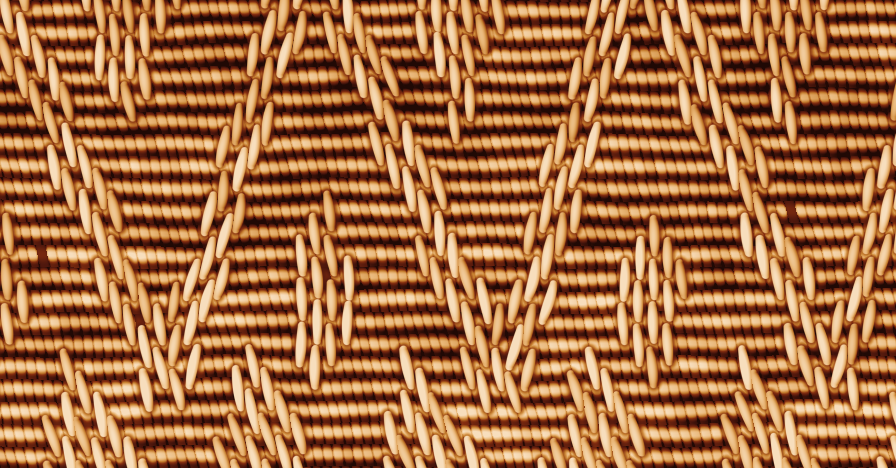
Write a Shadertoy shader that draws this texture.

```glsl
const float ROWS = 21.0;          // coils from bottom to top
const float REPEAT = 14.84;       // chevron width, in coils
const float PITCH = 0.69;         // spacing of the upright strands
const vec2 TIP = vec2(7.63, 3.5); // lowest point of the first chevron

float hash(vec2 p) {
    p = fract(p * vec2(0.1031, 0.1137));
    p += dot(p, p.yx + 33.33);
    return fract((p.x + p.y) * p.x * 91.7);
}

// Signed offset from the nearest multiple of the period
float wrap(float x, float period) {
    return x - period * floor(x / period + 0.5);
}

float layeredSines(vec2 p) {
    return 0.5 * sin(p.x * 0.7 + 1.3 * sin(p.y * 0.9))
         + 0.3 * sin(p.x * 1.7 - p.y * 1.1)
         + 0.2 * sin(p.x * 3.1 + p.y * 2.3);
}

// Cane colours from deep shadow to highlight
vec3 caneColour(float tone) {
    vec3 shadow = vec3(0.31, 0.09, 0.05);
    vec3 rust = vec3(0.52, 0.18, 0.06);
    vec3 amber = vec3(0.77, 0.49, 0.18);
    vec3 straw = vec3(0.91, 0.71, 0.46);
    vec3 cream = vec3(0.97, 0.87, 0.74);
    float t = clamp(tone, -0.15, 1.0) * 4.0;
    vec3 colour = shadow * (1.0 + min(t, 0.0));
    colour = mix(colour, rust, clamp(t, 0.0, 1.0));
    colour = mix(colour, amber, clamp(t - 1.0, 0.0, 1.0));
    colour = mix(colour, straw, clamp(t - 2.0, 0.0, 1.0));
    return mix(colour, cream, clamp(t - 3.0, 0.0, 1.0));
}

// Where strands surface: x = signed distance, y = lean
vec2 motif(vec2 c) {
    float h = c.y - TIP.y;
    float x = c.x - TIP.x;
    float drop = 6.1 - c.y;
    float leftArm = max(abs(wrap(x + 0.42 * h, REPEAT)) - 1.15, -h);
    float rightArm = max(abs(wrap(x - 0.30 * h, REPEAT)) - 1.05, -h);
    float diamond = abs(wrap(x - 6.76, REPEAT)) - 1.9 + 0.38 * abs(h - 4.2);
    float wedge = abs(wrap(x + 1.9, REPEAT)) - 0.33 * (h - 10.7);
    float flare = abs(wrap(c.x - 3.4 - 0.15 * drop, REPEAT * 0.51)) - 0.4 * drop;
    vec2 best = vec2(leftArm, -0.17);
    if (rightArm < best.x) best = vec2(rightArm, 0.15);
    if (diamond < best.x) best = vec2(diamond, -0.06);
    if (wedge < best.x) best = vec2(wedge, -0.08);
    if (flare < best.x) best = vec2(flare, -0.2);
    return best;
}

// Tone of the horizontal coils with their slanted wrappings
float coilTone(vec2 p) {
    float row = floor(p.y);
    float t = fract(p.y) - 0.5;
    float turn = (p.x + 0.22 * t) / 0.445 + hash(vec2(row, 3.0));
    float across = fract(turn) - 0.5;
    vec2 id = vec2(floor(turn), row);
    float bulge = 0.5 - 0.34 * across * across;
    float profile = 1.0 - abs(t - 0.07) / bulge;
    float tone = 0.88 * smoothstep(0.0, 0.9, profile) - 0.02;
    tone -= 0.22 * smoothstep(0.3, 0.5, abs(across)) + 0.1 * across;
    tone += 0.16 * (hash(id) - 0.5) + 0.14 * (hash(vec2(row, 8.0)) - 0.5);
    tone += 0.1 * layeredSines(p * vec2(0.45, 0.8));
    tone += 0.07 - 0.16 * p.y / ROWS;
    float stain = step(0.988, hash(id + 47.0));
    return tone * (1.0 - 0.8 * stain);
}

// Staggered upright strands: x = signed distance, y = tone
vec2 strands(vec2 p) {
    vec2 nearest = vec2(1.0, 0.0);
    for (int i = -1; i <= 1; i++) {
        float column = floor(p.x / PITCH) + float(i);
        float stagger = mod(column, 2.0);
        for (int j = -1; j <= 1; j++) {
            float segment = floor((p.y - stagger) * 0.5) + float(j);
            vec2 centre = vec2((column + 0.5) * PITCH, segment * 2.0 + 0.5 + stagger);
            vec2 shape = motif(centre);
            if (shape.x > 0.0) continue;
            float seed = hash(vec2(column, segment) + 11.0);
            vec2 axis = vec2(shape.y + 0.12 * (seed - 0.5), 0.72 + 0.12 * seed);
            vec2 q = p - centre - vec2(0.12 * (seed - 0.5), 0.0);
            float along = clamp(dot(q, axis) / dot(axis, axis), -1.0, 1.0);
            vec2 side = q - axis * along;
            float radius = 0.235 - 0.055 * along * along;
            float d = length(side) - radius;
            float rim = (side.x + 0.06) / radius;
            float tone = 1.06 - 0.36 * rim * rim - 0.16 * along * along;
            tone += 0.3 * (seed - 0.6) - 0.1 * p.y / ROWS;
            if (d < nearest.x) nearest = vec2(d, tone);
        }
    }
    return nearest;
}

void mainImage(out vec4 fragColor, in vec2 fragCoord) {
    float pixel = ROWS / iResolution.y;
    vec2 p = fragCoord * pixel;
    // Hand-woven unevenness
    p += 0.12 * vec2(layeredSines(p.yx * 0.6), layeredSines(p * 0.4));

    vec2 strand = strands(p);
    float contact = mix(0.45, 1.0, smoothstep(0.0, 0.26, strand.x));
    vec3 colour = caneColour(coilTone(p) * contact);
    float cover = smoothstep(0.75 * pixel, -0.75 * pixel, strand.x);
    colour = mix(colour, caneColour(strand.y), cover);
    fragColor = vec4(colour, 1.0);
}
```
